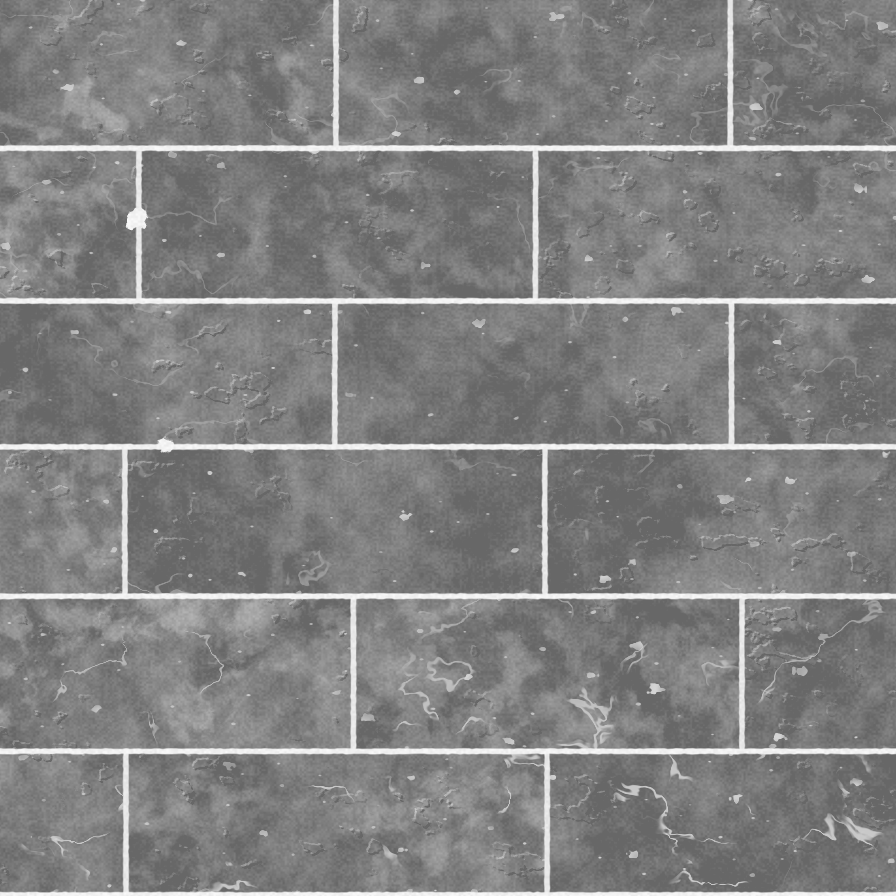
A Shadertoy shader for this texture:

```glsl
// Running-bond wall of worn grey stone tiles with thin pale grout: six rows,
// each with its own joint start and tile length. Every tile samples shifted
// noise for clouds, mottling, raised flakes, pale veins and scattered chips.

const int ROWS = 6;
// Per row, bottom to top: lower bed joint, first upright joint, tile length
const float BED[6] = float[6](0.0013, 0.1615, 0.3346, 0.5013, 0.6641, 0.8346);
const float JOINT[6] = float[6](0.1406, 0.3945, 0.1393, 0.3737, 0.1550, 0.3750);
const float TILE_LENGTH[6] = float[6](0.4700, 0.4336, 0.4688, 0.4427, 0.4427, 0.4401);

const float BED_HALF_WIDTH = 0.0031;
const float JOINT_HALF_WIDTH = 0.0031;
const float GROUT_SOFTNESS = 0.0011;
const float GROUT_ROUGHNESS = 0.0010;

const vec3 STONE = vec3(0.475);
const vec3 STONE_DARKEST = vec3(0.405);
const vec3 VEIN = vec3(0.80);
const vec3 CHIP = vec3(0.84);
const vec3 BED_GROUT = vec3(0.95);
const vec3 JOINT_GROUT = vec3(0.91);

const float CHIP_CELLS = 26.0;
const float CHIP_CHANCE = 0.5;
const float CHIP_RADIUS = 0.0055;

// Mortar splashes on the grout: x, y, radius
const vec3 SPLASH[2] = vec3[2](vec3(0.152, 0.755, 0.013), vec3(0.184, 0.503, 0.009));

float hash(vec2 p) {
    return fract(sin(dot(p, vec2(127.1, 311.7))) * 43758.5453);
}

float noise(vec2 p) {
    vec2 i = floor(p), f = fract(p);
    f = f * f * (3.0 - 2.0 * f);
    return mix(mix(hash(i), hash(i + vec2(1, 0)), f.x),
               mix(hash(i + vec2(0, 1)), hash(i + vec2(1, 1)), f.x), f.y);
}

float fbm(vec2 p) {
    float sum = 0.0, weight = 0.516;
    for (int i = 0; i < 5; i++) {
        sum += weight * noise(p);
        p = mat2(1.6, 1.2, -1.2, 1.6) * p + 3.7;
        weight *= 0.5;
    }
    return sum;
}

// Height of thin flakes standing proud of the surface
float flakes(vec2 p) {
    return smoothstep(0.63, 0.69, fbm(p * vec2(42.0, 55.0)));
}

// Ragged bright chips, at most one per grid cell
float chips(vec2 p) {
    vec2 cell = floor(p * CHIP_CELLS);
    float ragged = 0.3 + 1.4 * noise(p * 260.0);
    float cover = 0.0;
    for (int y = -1; y <= 1; y++)
    for (int x = -1; x <= 1; x++) {
        vec2 id = cell + vec2(x, y);
        vec2 centre = (id + vec2(hash(id), hash(id + 17.3))) / CHIP_CELLS;
        float radius = CHIP_RADIUS * (0.15 + 0.85 * pow(hash(id + 41.9), 5.0));
        float present = step(hash(id + 73.1), CHIP_CHANCE);
        float d = length((p - centre) * vec2(0.75, 1.2)) - radius * ragged;
        cover = max(cover, present * (1.0 - smoothstep(-0.0004, 0.0012, d)));
    }
    return cover;
}

vec3 stone(vec2 uv, vec2 tile) {
    float character = hash(tile + 5.1);
    vec2 p = uv + 7.0 * vec2(hash(tile + 1.3), hash(tile + 8.7));
    vec2 warp = vec2(fbm(p * 9.0), fbm(p * 9.0 + 5.2)) - 0.5;

    // Clouds, mottling and grain
    float mottle = fbm(p * 45.0 + 2.0 * warp);
    float tone = 0.25 * (fbm(p * 8.0 + 2.0 * warp) - 0.5) + 0.17 * (mottle - 0.5)
               + 0.075 * (noise(uv * 420.0) - 0.5) + 0.02 * (character - 0.5);
    float pale = smoothstep(0.48, 0.62, fbm(p * 5.0 + 3.0 * warp + 11.0));
    tone += 0.09 * character * pale * smoothstep(0.38, 0.58, mottle);

    // Flakes lit from the upper left
    float worn = smoothstep(0.42, 0.62, fbm(p * 11.0 + 23.0));
    tone += 0.17 * worn * (flakes(p) - flakes(p + vec2(-0.0018, 0.0018)));
    vec3 colour = max(STONE + tone, STONE_DARKEST);

    // Broken veins, stronger towards the floor
    float wear = mix(0.95, 0.3, smoothstep(0.12, 0.45, uv.y));
    float ridge = abs(fbm(p * vec2(9.0, 13.0) + 1.5 * warp + 31.0) - 0.5);
    float broken = smoothstep(0.50, 0.62, fbm(p * 15.0 + 9.0));
    colour = mix(colour, VEIN, wear * broken * (1.0 - smoothstep(0.004, 0.018, ridge)));
    return mix(colour, CHIP, chips(p) * (0.4 + 0.6 * noise(p * 90.0)));
}

void mainImage(out vec4 fragColor, in vec2 fragCoord) {
    vec2 uv = fragCoord / iResolution.xy;
    float soft = max(GROUT_SOFTNESS, 0.7 / iResolution.y);

    // Row and nearest bed joint
    int row = 0;
    float bedDistance = 1.0;
    for (int i = 0; i < ROWS; i++) {
        if (uv.y > BED[i]) row = i;
        bedDistance = min(bedDistance, abs(uv.y - BED[i]));
    }

    // Tile and nearest upright joint
    float along = (uv.x - JOINT[row]) / TILE_LENGTH[row];
    float jointDistance = abs(fract(along + 0.5) - 0.5) * TILE_LENGTH[row];
    vec3 colour = stone(uv, vec2(floor(along), float(row)));

    // Grout with slightly rough edges
    float rough = GROUT_ROUGHNESS * (noise(uv * 220.0) - 0.5);
    float grain = 0.06 * (noise(uv * 380.0 + 50.0) - 0.5);
    float joint = 1.0 - smoothstep(-soft, soft, jointDistance + rough - JOINT_HALF_WIDTH);
    float bed = 1.0 - smoothstep(-soft, soft, bedDistance + rough - BED_HALF_WIDTH);
    colour = mix(colour, JOINT_GROUT + grain, joint);
    colour = mix(colour, BED_GROUT + grain, bed);

    // Mortar splashes
    for (int i = 0; i < 2; i++) {
        float ragged = 0.35 + 1.1 * fbm(uv * 130.0);
        float d = length(uv - SPLASH[i].xy) - SPLASH[i].z * ragged;
        colour = mix(colour, BED_GROUT + grain, 1.0 - smoothstep(-soft, soft, d));
    }
    fragColor = vec4(clamp(colour, 0.0, 1.0), 1.0);
}
```
